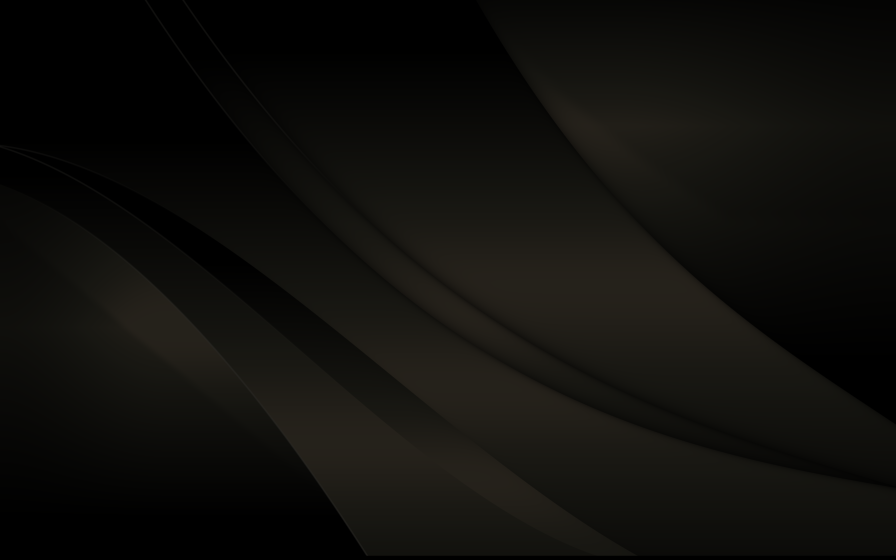
Give the GLSL for this background, as a Shadertoy shader.

```glsl
#define ASPECT 1.6
#define OLIVE vec3(0.088, 0.086, 0.068)
#define UMBER vec3(0.147, 0.132, 0.106)
#define RIM_COLOR vec3(0.16, 0.155, 0.14)
#define SHADOW_WIDTH 0.011
#define SHADOW_DEPTH 0.5
#define SHEEN 0.13

// Cubic through four heights, evenly spaced from x0 to x1
float curve(float x, float x0, float x1, vec4 h) {
    float s = clamp(3.0 * (x - x0) / (x1 - x0), -1.0, 3.0);
    vec3 d1 = h.yzw - h.xyz;
    vec2 d2 = d1.yz - d1.xy;
    float d3 = d2.y - d2.x;
    return h.x + s * (d1.x + (s - 1.0) * (d2.x / 2.0 + (s - 2.0) * d3 / 6.0));
}

// Approximate signed distance, positive above the curve
float above(vec2 p, float x0, float x1, vec4 h) {
    float e = 0.002;
    float y = curve(p.x, x0, x1, h);
    float slope = (curve(p.x + e, x0, x1, h) - y) / e;
    return (p.y - y) / sqrt(1.0 + slope * slope);
}

// Horizontal glow that fades linearly over separate spans up and down
float glow(float y, float peak, float up, float down) {
    float d = y - peak;
    float v = clamp(1.0 - (d > 0.0 ? d / up : -d / down), 0.0, 1.0);
    return v;
}

// Black to olive to warm umber
vec3 tone(float v) {
    vec3 c = mix(vec3(0.0), OLIVE, clamp(v / 0.65, 0.0, 1.0));
    return mix(c, UMBER, smoothstep(0.6, 1.0, v));
}

// Cover one side of an edge, with a soft shadow along it
vec3 layer(vec3 base, vec3 fill, float d, float pixel, float shade) {
    vec3 c = mix(base, fill, smoothstep(-pixel, pixel, d));
    float w = d > 0.0 ? SHADOW_WIDTH : 0.5 * SHADOW_WIDTH;
    return c * (1.0 - shade * SHADOW_DEPTH * exp(-abs(d) / w));
}

float hairline(float d, float pixel) {
    return 1.0 - smoothstep(0.0, 0.0015 + pixel, abs(d));
}

void mainImage(out vec4 fragColor, in vec2 fragCoord) {
    vec2 p = fragCoord / iResolution.xy * vec2(ASPECT, 1.0);
    float pixel = 0.7 / iResolution.y;

    // Edges of the sweeping sheets
    float right = above(p, 0.85, 1.6, vec4(1.0, 0.646, 0.415, 0.242));
    float bandTop = above(p, 0.327, 1.6, vec4(1.0, 0.525, 0.273, 0.131));
    float bandLow = above(p, 0.26, 1.6, vec4(1.0, 0.485, 0.235, 0.129));
    float foldTop = above(p, 0.0, 1.156, vec4(0.74, 0.571, 0.271, -0.002));
    float foldLow = above(p, 0.0, 1.104, vec4(0.738, 0.517, 0.206, -0.004));
    float left = above(p, 0.0, 0.6625, vec4(0.671, 0.5375, 0.308, -0.003));

    // Central sheet and the narrow band above it
    vec3 col = tone(glow(p.y, 0.31, 0.44, 0.45));
    col = layer(col, tone(glow(p.y, 0.44, 0.46, 0.4)), bandLow, pixel, 0.8);
    col = layer(col, tone(glow(p.y, 0.49, 0.42, 0.52)), bandTop, pixel, 0.9);

    // Upper right panel with a diagonal sheen
    float rightGlow = glow(p.y, 0.775, 0.29, 0.42);
    rightGlow *= 0.86 - 0.4 * smoothstep(1.1, 1.6, p.x);
    float rightSheen = above(p, 0.86, 1.3, vec4(1.0, 0.83, 0.71, 0.61));
    rightGlow *= 1.0 + SHEEN * smoothstep(0.015, -0.015, rightSheen);
    col = layer(col, tone(rightGlow), right, pixel, 0.8);

    // Dark fold and the sheet beneath it
    col = layer(col, tone(glow(p.y, 0.15, 0.38, 0.4)), -foldTop, pixel, 0.15);
    col = layer(col, tone(glow(p.y, 0.21, 0.48, 0.42)), -foldLow, pixel, 0.0);

    // Lower left panel
    float leftGlow = glow(p.y, 0.415, 0.4, 0.34);
    leftGlow *= mix(0.45, 0.88, smoothstep(0.0, 0.3, p.x));
    float leftSheen = p.y - 0.604 + 0.84 * p.x;
    leftGlow *= 1.0 + 1.5 * SHEEN * smoothstep(-0.012, 0.012, leftSheen);
    col = layer(col, tone(leftGlow), -left, pixel, 0.0);

    // Thin rim lights, strongest where the sheets are dark
    float rim = 0.6 * hairline(left, pixel) * smoothstep(0.0, 0.4, p.x);
    rim += 0.35 * hairline(foldLow, pixel) * smoothstep(0.7, 0.1, p.x);
    rim += 0.3 * hairline(foldTop, pixel) * smoothstep(0.4, 0.0, p.x);
    float upper = smoothstep(0.55, 0.9, p.y);
    rim += 0.4 * upper * max(hairline(bandTop, pixel), hairline(bandLow, pixel));
    col = mix(col, max(col, RIM_COLOR), clamp(rim, 0.0, 1.0));

    // Dark strip along the bottom
    col *= smoothstep(0.006, 0.009, p.y);
    fragColor = vec4(col, 1.0);
}
```
